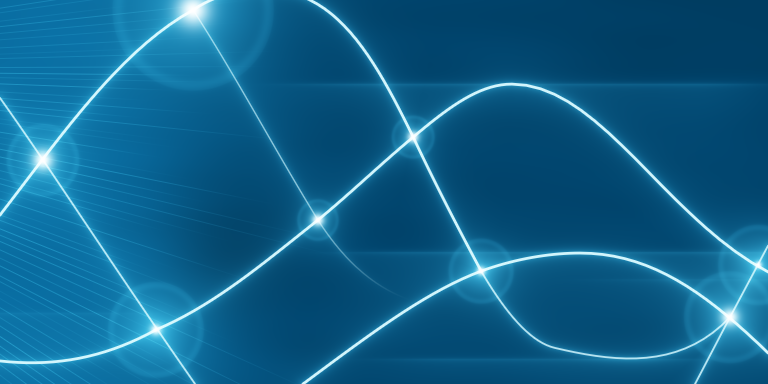
Give the GLSL for this background, as a WebGL 2 fragment shader.

```glsl
#version 300 es
precision highp float;
uniform vec2 u_resolution;
out vec4 fragColor;

const vec3 DEEP = vec3(0.0, 0.262, 0.42);
const vec3 AZURE = vec3(0.035, 0.425, 0.63);
const vec3 SKY = vec3(0.2, 0.62, 0.86);
const vec3 ICE = vec3(0.86, 0.98, 1.0);

// Crossing points shared by ribbons and flares, in canvas heights
const vec2 TOP = vec2(0.503, 0.974);
const vec2 LEFT = vec2(0.112, 0.583);
const vec2 LOW = vec2(0.406, 0.141);
const vec2 MID = vec2(0.828, 0.427);
const vec2 CROSS = vec2(1.076, 0.643);
const vec2 DIP = vec2(1.253, 0.294);
const vec2 RIGHT = vec2(1.901, 0.174);
const vec2 EDGE = vec2(1.975, 0.31);

float hash(float n) { return fract(sin(n * 91.35) * 4375.85); }

vec2 gradientAt(vec2 cell) {
  float a = 6.2832 * hash(dot(cell, vec2(1.37, 7.91)));
  return vec2(cos(a), sin(a));
}

float gradientNoise(vec2 p) {
  vec2 i = floor(p), f = fract(p), u = f * f * (3.0 - 2.0 * f);
  vec2 e = vec2(1.0, 0.0);
  float a = dot(gradientAt(i), f);
  float b = dot(gradientAt(i + e.xy), f - e.xy);
  float c = dot(gradientAt(i + e.yx), f - e.yx);
  float d = dot(gradientAt(i + e.xx), f - e.xx);
  return mix(mix(a, b, u.x), mix(c, d, u.x), u.y);
}

float segment(vec2 p, vec2 a, vec2 b) {
  vec2 ab = b - a;
  return length(p - a - ab * clamp(dot(p - a, ab) / dot(ab, ab), 0.0, 1.0));
}

// Distance to a cubic Bezier, walked as short segments
float bezier(vec2 p, vec2 a, vec2 b, vec2 c, vec2 d) {
  float nearest = 9.0;
  vec2 last = a;
  for (int i = 1; i <= 18; i++) {
    float t = float(i) / 18.0, s = 1.0 - t;
    vec2 next = s * s * s * a + 3.0 * s * t * (s * b + t * c) + t * t * t * d;
    nearest = min(nearest, segment(p, last, next));
    last = next;
  }
  return nearest;
}

vec3 screen(vec3 base, vec3 light) {
  return 1.0 - (1.0 - base) * (1.0 - clamp(light, 0.0, 1.0));
}

vec3 stroke(vec3 col, float d, float width, float strength, float px) {
  col = screen(col, SKY * strength * (0.5 * exp(-d / 0.009) + 0.16 * exp(-d / 0.045)));
  return mix(col, ICE, strength * clamp((width - d) / px + 0.5, 0.0, 1.0));
}

// Bright core, soft halo and a faint lens ring
vec3 flare(vec3 col, vec2 p, vec2 centre, float core, float radius, float px) {
  float d = length(p - centre);
  float halo = 0.85 * exp(-d / (radius * 0.48));
  float disc = 0.05 * (1.0 - smoothstep(radius - px, radius + px, d));
  float ring = 0.13 * exp(-pow((d - radius * 0.93) / (radius * 0.06 + px), 2.0));
  col = screen(col, SKY * (halo + disc + ring));
  return mix(col, vec3(1.0), exp(-d * d / (core * core)));
}

// Horizontal glass panel: lit upper rim, fading downward
float panel(vec2 p, float top, float from, float to, float depth, float px) {
  float below = top - p.y;
  float span = smoothstep(from, from + 0.35, p.x) * (1.0 - smoothstep(to - 0.3, to, p.x));
  float body = smoothstep(-px, px, below) * exp(-max(below, 0.0) / depth);
  return span * (0.13 * body + 0.17 * exp(-abs(below) / 0.006));
}

// Fine rays fanning out from a point beyond the left side
float rays(vec2 p, float px) {
  vec2 v = p - vec2(-1.04, 0.82);
  float slot = atan(v.y, v.x) * 62.0, id = floor(slot);
  float offset = abs(fract(slot) - 0.25 - 0.5 * hash(id)) / 62.0 * length(v);
  float reach = 0.3 + 0.65 * hash(id + 37.0);
  float line = clamp((0.0012 - offset) / px + 0.5, 0.0, 1.0);
  return line * (0.08 + 0.34 * hash(id + 11.0)) * (1.0 - smoothstep(reach * 0.3, reach, p.x));
}

vec3 background(vec2 p, float px) {
  vec3 col = mix(AZURE, DEEP, smoothstep(0.12, 0.98, p.x + 0.12 * gradientNoise(p * 2.5)));
  col *= 1.0 - 0.16 * exp(-dot(p - vec2(0.6, 0.36), p - vec2(0.6, 0.36)) / 0.03);
  col *= 1.0 - 0.08 * smoothstep(1.2, 1.7, p.x) * smoothstep(0.77, 0.83, p.y);
  col *= 1.0 + 0.05 * gradientNoise(p * vec2(3.0, 11.0));
  float glass = panel(p, 0.781, 0.62, 2.1, 0.09, px) + panel(p, 0.343, 0.75, 2.2, 0.2, px);
  glass += 0.8 * panel(p, 0.065, 0.85, 1.95, 0.05, px);
  glass += 0.4 * panel(p, 0.272, 1.4, 2.3, 0.06, px) + 0.5 * panel(p, 0.185, -0.4, 0.5, 0.1, px);
  return screen(col, SKY * (glass + rays(p, px)));
}

void main() {
  float px = 1.0 / u_resolution.y;
  vec2 p = gl_FragCoord.xy * px;
  vec3 col = background(p, px);

  // Tall wave
  float wave = bezier(p, vec2(0.0, 0.44), vec2(0.161, 0.648), vec2(0.313, 0.87), TOP);
  wave = min(wave, bezier(p, TOP, vec2(0.586, 1.031), vec2(0.716, 1.052), vec2(0.807, 1.0)));
  wave = min(wave, bezier(p, vec2(0.807, 1.0), vec2(0.924, 0.943), vec2(1.003, 0.792), CROSS));
  wave = min(wave, bezier(p, CROSS, vec2(1.135, 0.518), vec2(1.193, 0.406), DIP));
  // Middle wave
  vec2 crest = vec2(1.333, 0.781);
  wave = min(wave, bezier(p, vec2(0.0, 0.06), vec2(0.143, 0.044), vec2(0.273, 0.068), LOW));
  wave = min(wave, bezier(p, LOW, vec2(0.56, 0.206), vec2(0.69, 0.318), MID));
  wave = min(wave, bezier(p, MID, vec2(0.911, 0.495), vec2(0.995, 0.576), CROSS));
  wave = min(wave, bezier(p, CROSS, vec2(1.172, 0.724), vec2(1.25, 0.781), crest));
  wave = min(wave, bezier(p, crest, vec2(1.563, 0.781), vec2(1.732, 0.432), vec2(2.0, 0.292)));
  // Low wave
  vec2 hill = vec2(1.51, 0.341);
  wave = min(wave, bezier(p, vec2(0.789, 0.0), vec2(0.951, 0.12), vec2(1.107, 0.24), DIP));
  wave = min(wave, bezier(p, DIP, vec2(1.341, 0.326), vec2(1.432, 0.341), hill));
  wave = min(wave, bezier(p, hill, vec2(1.693, 0.341), vec2(1.836, 0.24), vec2(2.0, 0.081)));
  col = stroke(col, wave, 0.0036, 0.95, px);

  // Thin strands
  vec2 trough = vec2(1.445, 0.094);
  float strand = bezier(p, DIP, vec2(1.315, 0.188), vec2(1.38, 0.109), trough);
  strand = min(strand, bezier(p, trough, vec2(1.602, 0.057), vec2(1.771, 0.036), RIGHT));
  strand = min(strand, bezier(p, vec2(0.0, 0.745), vec2(0.143, 0.544), vec2(0.286, 0.318), vec2(0.508, 0.0)));
  strand = min(strand, segment(p, vec2(1.81, 0.0), RIGHT));
  strand = min(strand, segment(p, RIGHT, vec2(2.0, 0.36)));
  col = stroke(col, strand, 0.0024, 0.8, px);
  float thread = bezier(p, TOP, vec2(0.62, 0.792), vec2(0.716, 0.609), MID);
  thread = min(thread, bezier(p, MID, vec2(0.898, 0.318), vec2(0.977, 0.25), vec2(1.068, 0.219)));
  col = stroke(col, thread, 0.0018, 0.6 * (1.0 - smoothstep(0.75, 1.08, p.x)), px);

  // Flares at the crossings
  col = flare(col, p, TOP, 0.042, 0.21, px);
  col = flare(col, p, LEFT, 0.026, 0.095, px);
  col = flare(col, p, LOW, 0.014, 0.125, px);
  col = flare(col, p, MID, 0.015, 0.054, px);
  col = flare(col, p, CROSS, 0.014, 0.056, px);
  col = flare(col, p, DIP, 0.011, 0.085, px);
  col = flare(col, p, RIGHT, 0.022, 0.12, px);
  col = flare(col, p, EDGE, 0.009, 0.105, px);
  fragColor = vec4(col, 1.0);
}
```
